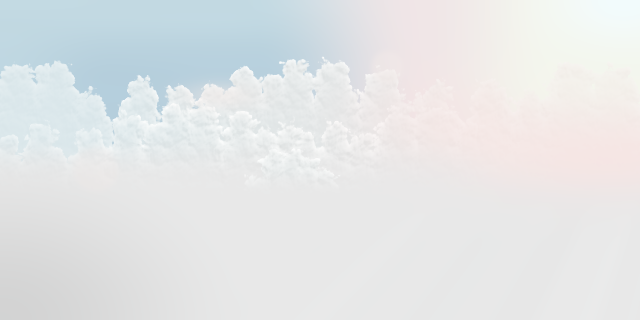
Write a Shadertoy shader that draws this texture.

```glsl
const vec3 SKY_TOP = vec3(0.765, 0.855, 0.890);
const vec3 SKY_LOW = vec3(0.705, 0.805, 0.860);
const vec3 SKY_ROSE = vec3(0.940, 0.900, 0.905);
const vec3 SKY_CREAM = vec3(0.955, 0.965, 0.930);
const vec3 SKY_MINT = vec3(0.950, 0.985, 0.990);
const vec3 BODY_COOL = vec3(0.865, 0.912, 0.925);
const vec3 BODY_MID = vec3(0.895, 0.912, 0.912);
const vec3 BODY_WARM = vec3(0.953, 0.920, 0.910);
const vec3 RIM = vec3(0.985, 0.990, 0.988);
const vec3 MIST = vec3(0.910, 0.911, 0.911);
const vec3 PINK = vec3(0.970, 0.890, 0.885);
const float BUMP_SIZE = 0.050;
const float EDGE = 0.005;

// Puff centres (xy) and radii (z), in units of canvas height
const vec3 BACK[16] = vec3[16](
    vec3(0.05, 0.720, 0.080), vec3(0.17, 0.735, 0.075), vec3(0.28, 0.660, 0.060),
    vec3(0.44, 0.700, 0.055), vec3(0.56, 0.680, 0.050), vec3(0.68, 0.690, 0.050),
    vec3(0.77, 0.735, 0.055), vec3(0.86, 0.720, 0.050), vec3(0.925, 0.765, 0.050),
    vec3(1.04, 0.755, 0.060), vec3(1.20, 0.730, 0.060), vec3(1.36, 0.690, 0.055),
    vec3(1.53, 0.700, 0.055), vec3(1.66, 0.665, 0.050), vec3(1.79, 0.720, 0.085),
    vec3(1.92, 0.710, 0.085));
const vec3 FRONT[16] = vec3[16](
    vec3(0.02, 0.530, 0.050), vec3(0.13, 0.565, 0.050), vec3(0.28, 0.555, 0.050),
    vec3(0.40, 0.600, 0.050), vec3(0.49, 0.585, 0.050), vec3(0.55, 0.625, 0.055),
    vec3(0.63, 0.630, 0.050), vec3(0.755, 0.605, 0.050), vec3(0.83, 0.565, 0.045),
    vec3(0.90, 0.580, 0.040), vec3(0.96, 0.545, 0.040), vec3(1.045, 0.575, 0.045),
    vec3(1.13, 0.540, 0.045), vec3(1.245, 0.605, 0.065), vec3(1.36, 0.590, 0.080),
    vec3(1.48, 0.540, 0.080));

vec2 hash2(vec2 p) {
    vec3 q = fract(p.xyx * vec3(0.1031, 0.1030, 0.0973));
    q += dot(q, q.yzx + 33.33);
    return fract((q.xx + q.yz) * q.zy);
}

float noise(vec2 p) {
    vec2 i = floor(p), f = fract(p);
    f = f * f * (3.0 - 2.0 * f);
    return mix(mix(hash2(i).x, hash2(i + vec2(1, 0)).x, f.x),
               mix(hash2(i + vec2(0, 1)).x, hash2(i + vec2(1, 1)).x, f.x), f.y);
}

// Distance to the nearest scattered cell centre
float cells(vec2 p) {
    vec2 i = floor(p), f = fract(p);
    float d = 2.0;
    for (int y = -1; y <= 1; y++)
        for (int x = -1; x <= 1; x++) {
            vec2 o = vec2(x, y);
            d = min(d, length(o + hash2(i + o) - f));
        }
    return d;
}

// Round lobes at three scales; low on the crowns, high in the creases
float billow(vec2 p) {
    p += 0.012 * vec2(noise(p * 28.0), noise(p * 28.0 + 40.0));
    p /= BUMP_SIZE;
    return 0.55 * cells(p) + 0.30 * cells(p * 2.1 + 7.0) + 0.17 * cells(p * 4.7 + 19.0);
}

// Puff that widens into a column below its centre
float puff(vec2 p, vec3 c) {
    vec2 q = p - c.xy;
    return length(vec2(q.x, max(q.y, 0.0))) - c.z + 0.35 * min(q.y, 0.0);
}

float glow(vec2 p, vec2 centre, vec2 size) {
    vec2 q = (p - centre) / size;
    return exp(-dot(q, q));
}

vec3 skyColour(vec2 p) {
    vec3 c = mix(SKY_LOW, SKY_TOP, smoothstep(0.72, 1.0, p.y));
    c = mix(c, SKY_TOP, 0.6 * smoothstep(0.35, 0.0, p.x));
    c += 0.012 * (noise(p * vec2(3.0, 14.0)) - 0.5);
    c = mix(c, SKY_ROSE, smoothstep(0.80, 1.32, p.x + 0.15 * (p.y - 0.85)));
    c = mix(c, SKY_CREAM, smoothstep(1.30, 1.75, p.x));
    return mix(c, SKY_MINT, glow(p, vec2(1.95, 1.0), vec2(0.22, 0.14)));
}

// Lays one bank of cloud with a sunlit rim over the colour behind it
vec3 layCloud(vec3 behind, vec3 body, float d, float relief, float light, float opacity) {
    float depth = max(-d, 0.0);
    float rim = exp(-depth * 42.0) * 0.85 + relief * exp(-depth * 12.0);
    vec3 c = mix(body, RIM, clamp(rim * light, 0.0, 1.0));
    c -= 0.05 * light * max(-relief, 0.0) * exp(-depth * 10.0);
    return mix(behind, c, opacity * smoothstep(EDGE, -EDGE, d));
}

void mainImage(out vec4 fragColor, in vec2 fragCoord) {
    vec2 p = fragCoord / iResolution.y;
    p.x *= 2.0 * iResolution.y / iResolution.x;

    // Cloud banks
    float b = billow(p);
    float relief = 2.2 * (billow(p + vec2(0.004, 0.010)) - b);
    float lumps = 0.065 * (b - 0.36);
    float back = 9.0, front = 9.0, near = 9.0;
    for (int i = 0; i < 16; i++) {
        back = min(back, puff(p, BACK[i]));
        front = min(front, puff(p, FRONT[i]));
    }
    for (int i = 0; i < 5; i++) {
        float t = float(i) / 4.0;
        near = min(near, puff(p, vec3(0.81 + 0.20 * t, 0.425 + 0.07 * sin(3.14 * pow(t, 0.8)), 0.045)));
    }
    vec3 body = mix(BODY_COOL, BODY_MID, smoothstep(0.2, 0.9, p.x));
    body = mix(body, BODY_WARM, smoothstep(1.0, 1.55, p.x));
    float centre = smoothstep(0.2, 0.55, p.x) * smoothstep(1.4, 1.05, p.x);
    float light = mix(0.50, 0.95, centre);
    vec3 col = skyColour(p);
    col = layCloud(col, body, back + lumps, relief, light * 0.85, 0.96);
    float fade = smoothstep(0.42, 0.60, p.y);
    col = layCloud(col, mix(MIST, body, fade), front + lumps, relief, light, smoothstep(1.62, 1.35, p.x));

    // Mist swallowing the lower banks
    col = mix(col, MIST, smoothstep(0.56, 0.37, p.y));
    float nearFade = smoothstep(0.39, 0.48, p.y);
    col = layCloud(col, mix(MIST, BODY_MID, nearFade), near + lumps, relief, 0.9, nearFade);

    // Coloured glows and faint lens spots
    col = mix(col, PINK, 0.65 * glow(p, vec2(1.90, 0.50), vec2(0.42, 0.12)));
    col = mix(col, PINK, 0.40 * glow(p, vec2(1.35, 0.64), vec2(0.30, 0.14)));
    col = mix(col, SKY_CREAM, 0.50 * glow(p, vec2(1.85, 0.74), vec2(0.30, 0.09)));
    col = mix(col, BODY_WARM, 0.55 * glow(p, vec2(0.69, 0.70), vec2(0.13, 0.045)));
    col = mix(col, BODY_WARM, 0.45 * smoothstep(0.065, 0.035, length(p - vec2(1.21, 0.79))));
    col = mix(col, BODY_WARM, 0.28 * smoothstep(0.085, 0.055, length(p - vec2(0.30, 0.47))));

    // Slanting rays and dim lower left corner
    vec2 r = p - vec2(2.3, 1.3);
    float rays = noise(vec2(atan(r.y, r.x) * 22.0, 3.0)) - 0.5;
    col += 0.012 * rays * smoothstep(0.45, 0.20, p.y) * smoothstep(0.5, 1.1, p.x);
    col -= 0.085 * smoothstep(0.75, 0.0, length(p * vec2(0.9, 1.3)));
    fragColor = vec4(clamp(col, 0.0, 1.0), 1.0);
}
```
